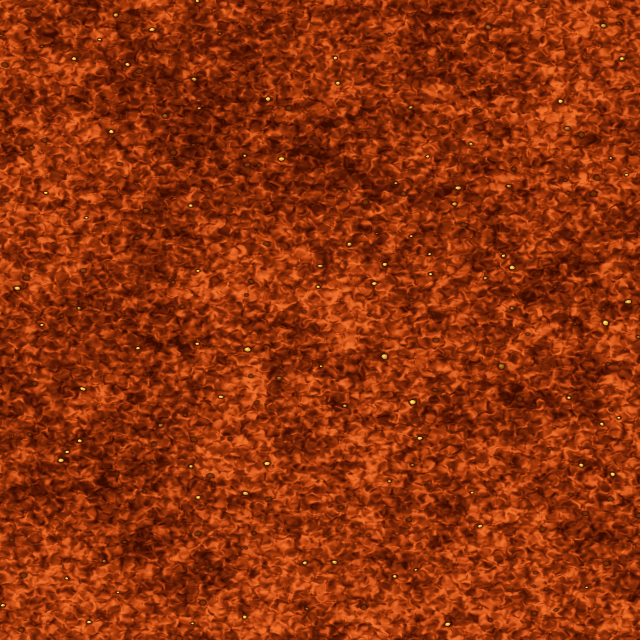
This texture is drawn by a Shadertoy shader. Its source:

```glsl
// Rust-orange film of fine mottled grain with scattered yellow specks.
// Rotated value-noise octaves are summed to a near-normal height, which a
// colour ramp maps to rust tones; jittered cells place dark-rimmed specks.

float hash(vec2 cell, float seed) {
    uvec3 q = uvec3(ivec3(vec3(cell, seed))) * uvec3(1597334673u, 3812015801u, 2798796415u);
    uint h = q.x ^ q.y ^ q.z;
    h = (h ^ (h >> 16)) * 2246822519u;
    h = (h ^ (h >> 13)) * 3266489917u;
    return float((h ^ (h >> 16)) >> 8) / 16777216.0;
}

// Value noise rescaled to zero mean and unit deviation
float noise(vec2 p, float seed) {
    vec2 i = floor(p), f = fract(p);
    f = f * f * (3.0 - 2.0 * f);
    float low = mix(hash(i, seed), hash(i + vec2(1, 0), seed), f.x);
    float high = mix(hash(i + vec2(0, 1), seed), hash(i + vec2(1, 1), seed), f.x);
    return (mix(low, high, f.y) - 0.5) / 0.2145;
}

// One octave, turned to hide its lattice
float octave(vec2 p, float frequency, float seed) {
    float a = seed * 0.7 + 0.3;
    return noise(mat2(cos(a), sin(a), -sin(a), cos(a)) * p * frequency + seed * 7.3, seed);
}

float grain(vec2 uv) {
    vec2 p = uv * vec2(0.88, 1.12);
    p += 0.0016 * vec2(octave(p, 110.0, 11.0), octave(p, 110.0, 12.0));
    float z = 0.50 * octave(p, 270.0, 1.0);
    z += 0.66 * octave(p, 150.0, 2.0);
    z += 0.40 * octave(p, 75.0, 3.0);
    z += 0.24 * octave(p, 28.0, 4.0);
    z += 0.23 * octave(p, 10.0, 5.0);
    z += 0.16 * octave(p, 4.0, 6.0);
    // faint horizontal streaks
    z += 0.14 * noise(uv * vec2(9.0, 90.0), 7.0);
    return z;
}

vec3 rustRamp(float z) {
    vec3 c = mix(vec3(0.23, 0.045, 0.0), vec3(0.35, 0.09, 0.01), smoothstep(-2.6, -1.4, z));
    c = mix(c, vec3(0.45, 0.14, 0.02), clamp((z + 1.4) / 0.8, 0.0, 1.0));
    c = mix(c, vec3(0.55, 0.18, 0.03), clamp((z + 0.6) / 0.66, 0.0, 1.0));
    c = mix(c, vec3(0.67, 0.23, 0.04), clamp((z - 0.06) / 0.64, 0.0, 1.0));
    c = mix(c, vec3(0.82, 0.33, 0.10), clamp((z - 0.7) / 0.8, 0.0, 1.0));
    return mix(c, vec3(0.93, 0.44, 0.17), clamp((z - 1.5) / 1.2, 0.0, 1.0));
}

// Flattened grains: a dark rim, an amber body and, on some, a pale glint
vec3 addSpecks(vec3 color, vec2 uv, float pixel) {
    const float cells = 20.0;
    vec2 home = floor(uv * cells);
    for (int y = -1; y <= 1; y++)
    for (int x = -1; x <= 1; x++) {
        vec2 cell = home + vec2(x, y);
        if (hash(cell, 20.0) > 0.55) continue;
        vec2 center = (cell + vec2(hash(cell, 21.0), hash(cell, 22.0))) / cells;
        float radius = mix(0.0022, 0.0054, hash(cell, 23.0));
        float glow = smoothstep(0.45, 0.85, hash(cell, 24.0));
        float tilt = 0.5 * (hash(cell, 25.0) - 0.5);
        vec2 d = mat2(cos(tilt), -sin(tilt), sin(tilt), cos(tilt)) * (uv - center);
        d.y *= mix(1.15, 1.7, hash(cell, 26.0));
        float dist = length(d) * (1.0 + 0.09 * noise(uv * 260.0, 27.0));
        float edge = max(0.0008, 0.7 * pixel);

        float rim = 1.0 - smoothstep(radius, radius + 0.0035, dist);
        color = mix(color, vec3(0.24, 0.065, 0.005), 0.75 * rim);

        float body = 1.0 - smoothstep(-edge, edge, dist - radius * 0.78);
        vec3 amber = mix(vec3(0.52, 0.23, 0.025), vec3(0.90, 0.69, 0.19), glow);
        color = mix(color, amber, body * mix(0.7, 1.0, glow));

        float spot = length(d - radius * vec2(-0.12, 0.15)) - radius * 0.42;
        float glint = 1.0 - smoothstep(-edge, edge, spot);
        color = mix(color, vec3(1.0, 0.93, 0.58), glint * glow * 0.85);
    }
    return color;
}

void mainImage(out vec4 fragColor, in vec2 fragCoord) {
    vec2 uv = fragCoord / iResolution.y;
    vec3 color = rustRamp(grain(uv));
    color = addSpecks(color, uv, 1.0 / iResolution.y);
    fragColor = vec4(color, 1.0);
}
```
